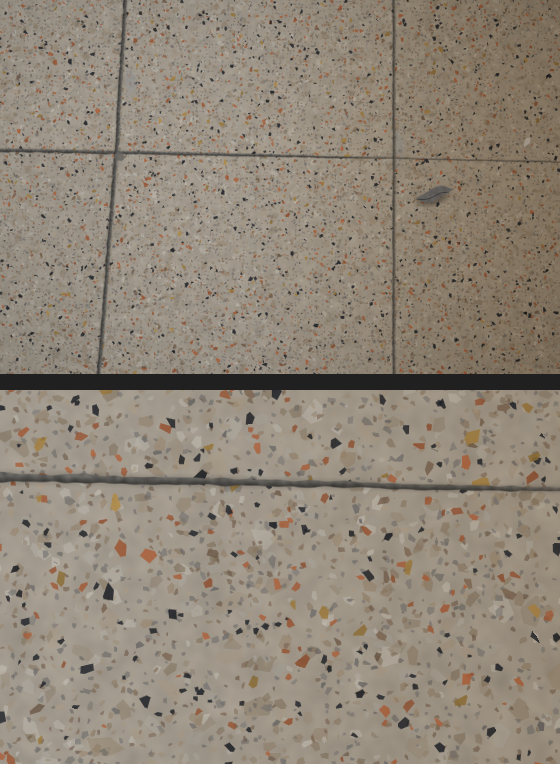
Top, the full canvas; bottom, a detail of the centre.
Give the GLSL for this texture, as a Shadertoy shader.

```glsl
// Speckled terrazzo floor: three by two slabs with worn grout joints and a little debris.

const vec3 PALE = vec3(0.66, 0.64, 0.60);
const vec3 TAN = vec3(0.50, 0.43, 0.34);
const vec3 BEIGE = vec3(0.57, 0.51, 0.43);
const vec3 GREY = vec3(0.40, 0.39, 0.38);
const vec3 BROWN = vec3(0.42, 0.34, 0.27);
const vec3 ORANGE = vec3(0.58, 0.32, 0.19);
const vec3 OCHRE = vec3(0.58, 0.45, 0.22);
const vec3 BLACK = vec3(0.10, 0.11, 0.13);
const vec3 GROUT = vec3(0.33, 0.32, 0.30);

vec2 hash2(vec2 p) {
    vec3 q = fract(p.xyx * vec3(0.1031, 0.1030, 0.0973));
    q += dot(q, q.yzx + 33.33);
    return fract((q.xx + q.yz) * q.zy);
}

mat2 rotation(float a) {
    return mat2(cos(a), sin(a), -sin(a), cos(a));
}

float corner(vec2 cell, vec2 offset, vec2 f) {
    return dot(hash2(cell + offset) * 2.0 - 1.0, f - offset);
}

// Gradient noise, roughly -0.7 to 0.7
float noise(vec2 p) {
    vec2 i = floor(p), f = fract(p);
    vec2 u = f * f * f * (f * (f * 6.0 - 15.0) + 10.0);
    return mix(mix(corner(i, vec2(0, 0), f), corner(i, vec2(1, 0), f), u.x),
               mix(corner(i, vec2(0, 1), f), corner(i, vec2(1, 1), f), u.x), u.y);
}

float fill(float d, float blur) {
    return 1.0 - smoothstep(-blur, blur, d);
}

// Irregular five-sided stone splinter
float splinter(vec2 p, float radius, vec2 seed) {
    float d = -1.0;
    for (int k = 0; k < 5; k++) {
        vec2 h = hash2(seed + float(k) * 7.31);
        float a = (float(k) + 0.6 * h.x) * 1.2566;
        d = max(d, dot(p, vec2(cos(a), sin(a))) - radius * (0.55 + 0.65 * h.y));
    }
    return d;
}

// One jittered grid of chips in three colours
vec3 chips(vec3 base, vec2 p, float scale, float density, float opacity,
           vec3 a, vec3 b, vec3 c, float px) {
    vec2 g = rotation(scale) * p * scale;
    vec2 cell = floor(g), seed = cell + scale * 3.7;
    vec2 pick = hash2(seed), form = hash2(seed + 51.7);
    vec2 q = fract(g) - 0.5 - (hash2(seed + 19.3) - 0.5) * 0.5;
    q = rotation(form.x * 6.2832) * q * vec2(0.8, 1.25);
    float d = splinter(q, mix(0.13, 0.30, form.y), seed);
    float present = step(pick.x, density * (1.0 + 0.8 * noise(p * 7.0 + scale)));
    vec3 colour = pick.y < 0.36 ? a : (pick.y < 0.72 ? b : c);
    colour *= 0.88 + 0.24 * form.x;
    return mix(base, colour, present * opacity * fill(d, px * scale * 0.8));
}

vec3 terrazzo(vec2 p, float px) {
    vec3 c = vec3(0.595, 0.56, 0.505) * (1.0 + 0.09 * noise(p * 30.0) + 0.06 * noise(p * 90.0));
    c = chips(c, p, 27.0, 0.55, 0.40, PALE, TAN, BEIGE, px);
    c = chips(c, p, 46.0, 0.60, 0.50, PALE, TAN, BEIGE, px);
    c = chips(c, p, 72.0, 0.50, 0.55, GREY, TAN, PALE, px);
    c = chips(c, p, 110.0, 0.45, 0.60, GREY, BROWN, BEIGE, px);
    c = chips(c, p, 83.0, 0.16, 0.80, BLACK, ORANGE, GREY, px);
    c = chips(c, p, 49.0, 0.13, 0.85, BLACK, ORANGE, OCHRE, px);
    return chips(c, p, 58.0, 0.14, 0.80, ORANGE, BLACK, BROWN, px);
}

// Grout line with ragged edges and a shaded core
vec3 joint(vec3 base, float d, float halfWidth, float strength, vec2 p, float px) {
    float ragged = abs(d) - halfWidth * (1.0 + 0.7 * noise(p * 65.0));
    vec3 grout = GROUT * (1.0 + 0.35 * noise(p * 140.0));
    grout *= 0.72 + 0.4 * smoothstep(-halfWidth, halfWidth, d);
    base *= 1.0 - 0.12 * strength * fill(abs(d) - halfWidth * 1.6, halfWidth);
    return mix(base, grout, strength * fill(ragged, px));
}

// Soft smear of pale cement
vec3 smear(vec3 base, vec2 p, vec2 size) {
    float d = length(p / size) + 0.7 * noise(p * 60.0);
    return mix(base, vec3(0.55, 0.55, 0.54), 0.6 * fill(d - 0.8, 0.35));
}

void mainImage(out vec4 fragColor, in vec2 fragCoord) {
    float px = 1.0 / iResolution.y;
    vec2 p = fragCoord / iResolution.y;
    p.x *= 1.5 * iResolution.y / iResolution.x;

    // Signed distances to the three joints
    float waver = 0.004 * noise(p * 9.0);
    float left = p.x - 0.312 - (p.y - 0.59) * (p.y < 0.59 ? 0.082 : 0.057) + waver;
    float right = p.x - 1.055 + 0.5 * waver;
    float across = p.y - 0.599 + 0.021 * p.x + 0.5 * waver;

    // Each slab has its own chip layout and tint
    vec2 slab = vec2(step(0.0, left) + step(0.0, right), step(0.0, across));
    vec3 c = terrazzo(p + slab * vec2(5.3, 8.7), px);
    c *= 0.98 + 0.04 * hash2(slab + 4.0).x;

    c = smear(c, p - vec2(0.35, 0.78), vec2(0.018, 0.04));
    c = smear(c, p - vec2(1.068, 0.61), vec2(0.016, 0.05));
    c = joint(c, across, mix(0.0042, 0.0018, smoothstep(0.2, 1.2, p.x)),
              mix(1.0, 0.65, smoothstep(0.9, 1.1, p.x)), p, px);
    c = joint(c, left, 0.0046, 1.0, p, px);
    c = joint(c, right, 0.0034, 0.85, p, px);
    float lump = length(p - vec2(0.321, 0.583)) - 0.012 + 0.008 * noise(p * 60.0);
    c = mix(c, GROUT * 1.15, 0.85 * fill(lump, px));

    // Grey scrap with a crease, and a white flake
    vec2 s = rotation(-0.27) * (p - vec2(1.163, 0.481));
    float scrap = abs(s.y - 0.004 * sin(s.x * 70.0)) - 0.016 * (1.0 - pow(abs(s.x) / 0.052, 2.0));
    c *= 1.0 - 0.3 * fill(length((s + vec2(0.006, 0.012)) / vec2(0.05, 0.02)) - 0.8, 0.4);
    vec3 paper = vec3(0.39, 0.39, 0.40) * (1.0 + 0.2 * noise(s * 80.0));
    paper *= 1.0 - 0.4 * fill(abs(s.y + 0.005 - 0.003 * sin(s.x * 90.0)) - 0.001, 0.002);
    c = mix(c, paper, fill(scrap, px));
    float flake = splinter(rotation(0.4) * (p - vec2(1.412, 0.622)) * vec2(1.3, 0.8), 0.011, vec2(3.0, 8.0));
    c = mix(c, vec3(0.70, 0.69, 0.68), fill(flake, px));

    // Cool light on the left fading to warm shade on the right
    vec3 light = mix(vec3(1.0, 1.01, 1.03), vec3(0.90, 0.85, 0.78), smoothstep(0.55, 1.5, p.x));
    vec2 v = (p - vec2(0.62, 0.52)) / vec2(1.2, 0.85);
    c *= light * (1.07 - 0.20 * dot(v, v));
    fragColor = vec4(clamp(c, 0.0, 1.0), 1.0);
}
```
